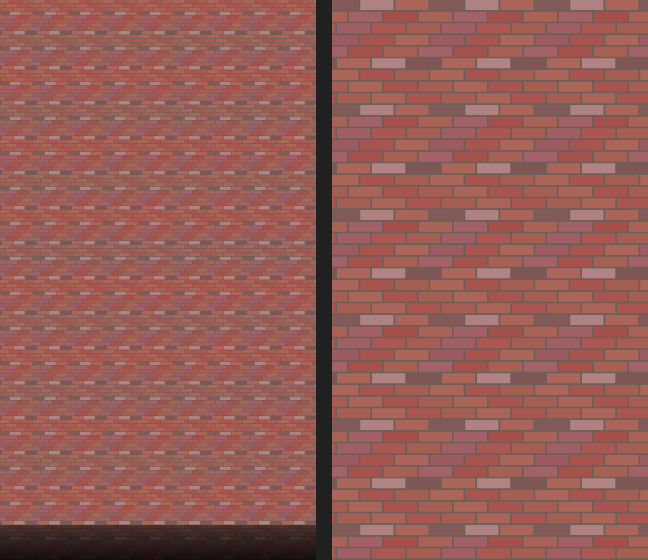
Left, the full canvas; right, a detail of the centre.
Give the GLSL for this texture, as a WebGL 2 fragment shader.

```glsl
#version 300 es
precision highp float;

#define TILES_HIGH 16.0
#define COURSES 9.0
#define BRICKS 3.0
#define JOINT_START 0.28
#define BED_WIDTH 0.14
#define JOINT_WIDTH 0.05
#define TONE_WEAR 0.015
#define SHADE_TOP 0.50
#define SHADE_BOTTOM 0.14
#define SAMPLES 4

uniform vec2 u_resolution;
out vec4 fragColor;

const vec3 ORANGE = vec3(0.66, 0.385, 0.335);
const vec3 RED    = vec3(0.66, 0.33, 0.31);
const vec3 PURPLE = vec3(0.62, 0.37, 0.39);
const vec3 PALE   = vec3(0.70, 0.52, 0.52);
const vec3 DARK   = vec3(0.50, 0.35, 0.34);
const vec3 MORTAR = vec3(0.43, 0.37, 0.35);

// Courses are counted downward; bricks are counted along the diagonal bond.
vec3 brickColor(int course, int brick) {
    // Two accent courses pair a pale brick with a dark one.
    if (course == 3 || course == 8) {
        if (brick == 2) return ORANGE;
        return (brick == 1) == (course == 3) ? PALE : DARK;
    }
    // The lower courses carry diagonal bands, the upper ones single reds.
    if (course > 3) {
        return brick == 0 ? ORANGE : brick == 1 ? PURPLE : RED;
    }
    return brick == course ? RED : ORANGE;
}

// One sample of the wall, in tile units measured from the top left.
vec3 wall(vec2 p) {
    float level = fract(p.y) * COURSES;
    float course = floor(level);
    float along = (p.x - JOINT_START) * BRICKS + course / 3.0 + 0.001;
    float brick = mod(floor(along), BRICKS);

    vec3 color = brickColor(int(course), int(brick + 0.5));
    color += TONE_WEAR * sin(course * 2.3 + brick * 4.1);

    bool isMortar = fract(level) > 1.0 - BED_WIDTH
                 || fract(along) > 1.0 - JOINT_WIDTH;
    return isMortar ? MORTAR : color;
}

void main() {
    float tilesPerPixel = TILES_HIGH / u_resolution.y;
    vec3 color = vec3(0.0);

    // Average a grid of samples to smooth the thin joints.
    for (int j = 0; j < SAMPLES; j++) {
        for (int i = 0; i < SAMPLES; i++) {
            vec2 offset = (vec2(i, j) + 0.5) / float(SAMPLES) - 0.5;
            vec2 p = (gl_FragCoord.xy + offset) * tilesPerPixel;
            color += wall(vec2(p.x, TILES_HIGH - p.y));
        }
    }
    color /= float(SAMPLES * SAMPLES);

    // The lowest row of tiles falls into shadow.
    float height = gl_FragCoord.y * tilesPerPixel;
    float shade = mix(SHADE_BOTTOM, SHADE_TOP, clamp(height, 0.0, 1.0));
    float lit = clamp((height - 1.0) / tilesPerPixel + 0.5, 0.0, 1.0);
    fragColor = vec4(color * mix(shade, 1.0, lit), 1.0);
}
```
